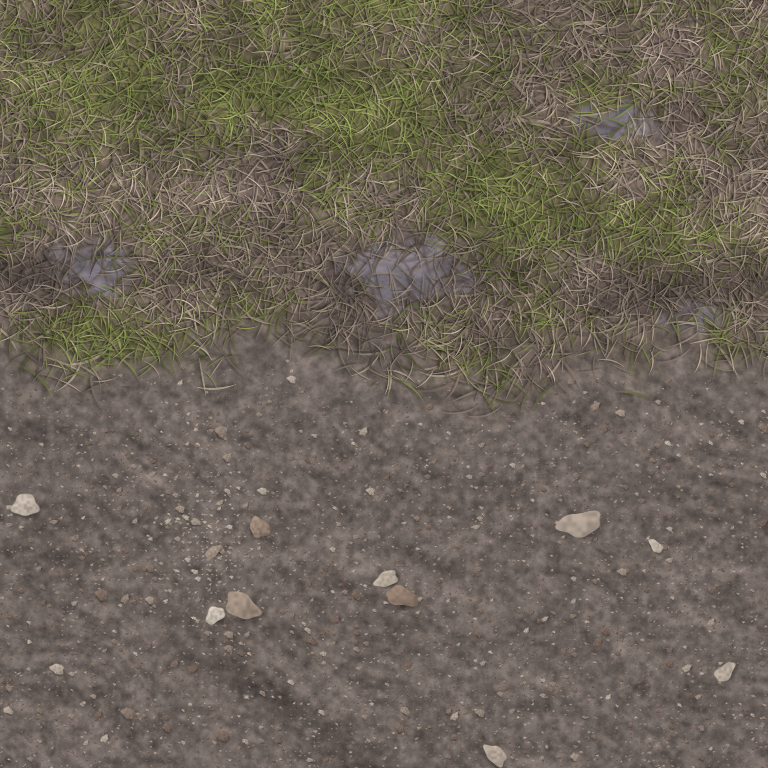
Reproduce this texture procedurally as a WebGL 2 fragment shader.

```glsl
#version 300 es
precision highp float;
// Rough meadow grass with muddy bare spots, giving way to stony earth below.
#define BLADE_LAYERS 11
#define BLADE_CELLS 30.0
#define BLADE_WIDTH 0.04
#define PEBBLE_LAYERS 5
#define RELIEF 0.55
#define EARTH vec3(.432, .393, .372)
#define STRAW vec3(.71, .65, .56)
#define TWIG vec3(.46, .395, .375)
#define OLIVE vec3(.41, .40, .25)
#define GREEN vec3(.54, .59, .33)
#define MUD vec3(.47, .445, .475)
uniform vec2 u_resolution;
out vec4 fragColor;

// Big stones: centre, radius, paleness.
const vec4 rocks[11] = vec4[11](
  vec4(.033, .342, .015, .85), vec4(.755, .318, .026, .65), vec4(.523, .223, .019, .22),
  vec4(.503, .246, .014, .75), vec4(.315, .211, .021, .45), vec4(.28, .199, .012, 1),
  vec4(.338, .313, .013, .3), vec4(.277, .281, .011, .5), vec4(.854, .289, .01, .9),
  vec4(.944, .125, .014, .75), vec4(.645, .017, .015, .7));

float hash(vec2 p) {
  vec3 q = fract(p.xyx * .1031);
  q += dot(q, q.yzx + 33.33);
  return fract((q.x + q.y) * q.z);
}
vec3 hash3(vec2 p) { return vec3(hash(p), hash(p + 41.7), hash(p + 87.3)); }
float noise(vec2 p) {
  vec2 i = floor(p), f = fract(p);
  f = f * f * (3. - 2. * f);
  return mix(mix(hash(i), hash(i + vec2(1, 0)), f.x),
             mix(hash(i + vec2(0, 1)), hash(i + vec2(1, 1)), f.x), f.y);
}
float fbm(vec2 p) {
  float sum = 0., amp = .5;
  for (int i = 0; i < 6; i++) {
    sum += amp * noise(p);
    p = mat2(1.6, 1.2, -1.2, 1.6) * p + 7.1;
    amp *= .55;
  }
  return sum;
}
mat2 rot(float a) { return mat2(cos(a), sin(a), -sin(a), cos(a)); }
float spot(vec2 p, float x, float y, float rx, float ry) {
  p = (p - vec2(x, y)) / vec2(rx, ry);
  return exp(-dot(p, p));
}

// Where the turf lies, where it is worn to mud, shaded or lush.
float turf(vec2 p) {
  vec2 x = vec2(p.x, 0);
  float edge = .538 - .055 * spot(x, .61, 0., .09, 1.) + .035 * spot(x, .4, 0., .08, 1.)
    - .03 * spot(x, .13, 0., .09, 1.) + .04 * spot(x, 0., 0., .04, 1.) + .06 * (noise(p * 18.) - .5);
  return smoothstep(-.04, .075, p.y - edge);
}
float mudAt(vec2 p) {
  p += .035 * (vec2(noise(p * 38.), noise(p * 38. + 50.)) - .5);
  return min(1., spot(p, .81, .84, .055, .027) + spot(p, .115, .655, .06, .034)
    + spot(p, .53, .642, .085, .045) + .7 * spot(p, .9, .585, .04, .02));
}
float shadeAt(vec2 p) {
  return min(1., spot(p, .08, .64, .15, .045) + spot(p, .53, .62, .14, .07)
    + spot(p, .93, .62, .16, .03) + .8 * spot(p, .36, .79, .03, .05));
}
float lushAt(vec2 p) {
  float lush = .34 + .42 * spot(p, .38, .92, .17, .13) + .5 * spot(p, .46, .84, .08, .05)
    + .45 * spot(p, .67, .76, .13, .07) + .6 * spot(p, .12, .555, .1, .045)
    + .25 * spot(p, .1, .93, .16, .1) + .3 * spot(p, .9, .7, .13, .06)
    - .3 * spot(p, .25, .74, .13, .08) - .2 * spot(p, .92, .88, .14, .12);
  return clamp(lush - .3 * shadeAt(p) + .7 * (noise(p * 17.) - .5), .03, .9);
}

// One layer of bent blades, each casting a soft shadow.
void blades(vec2 p, float layer, float lush, float light, float px, inout vec3 col) {
  float n = BLADE_CELLS * (.75 + .1 * layer), aa = px * n;
  vec2 shift = vec2(17.3, 9.1) * layer, g = p * n + shift;
  for (int k = 0; k < 9; k++) {
    vec2 id = floor(g) + vec2(k % 3 - 1, k / 3 - 1);
    vec3 r = hash3(id + 31.7 * layer), s = hash3(id + 13.9 * layer + 211.);
    vec2 root = id + r.xy, at = (root - shift) / n;
    if (r.z > turf(at) * (1. - .85 * mudAt(at))) continue;
    vec2 q = rot(s.x * 3.1416) * (g - root);
    q.y += (s.y - .5) * .7 * q.x * q.x;
    float body = 1. - q.x * q.x / .72, w = BLADE_WIDTH * body;
    if (body <= 0.) continue;
    col *= 1. - .2 * body * (1. - smoothstep(0., .13, abs(q.y + .06)));
    vec3 tint = s.z < lush ? mix(OLIVE, GREEN, r.x * .8 + .3 * lush) : mix(TWIG, STRAW, r.y);
    tint *= (.85 + .02 * layer) * (.8 + .4 * s.y) * light;
    col = mix(col, tint, .85 * (1. - smoothstep(w - .5 * aa, w + .6 * aa, abs(q.y))));
  }
}

// A lumpy stone lit from the upper left; q is in units of its radius.
void stone(vec2 q, float seed, float aa, vec3 tint, inout vec3 col) {
  vec2 s = rot(sin(seed * 9.) * .8) * q * vec2(.9, 1.05 + .75 * fract(seed * 2.3));
  float a = atan(s.y, s.x);
  float d = length(s) * (1. + .11 * sin(3. * a + seed * 7.) + .07 * sin(5. * a + seed * 19.));
  col *= 1. - .3 * (1. - smoothstep(.6, 1.3, length(s + vec2(-.2, .3))));
  tint *= .97 + .1 * dot(q, vec2(-.5, .8)) + .22 * (noise(q * 4. + seed * 30.) - .5);
  col = mix(col, tint, 1. - smoothstep(1. - aa, 1. + aa, d));
}

void main() {
  vec2 p = gl_FragCoord.xy / u_resolution;
  float px = 1. / min(u_resolution.x, u_resolution.y);
  float cover = turf(p), lush = lushAt(p);

  // Earth with diagonal ruts and fine grit
  vec2 e = rot(.6) * p * vec2(14, 27) + 2.4 * noise(p * 9.);
  float h = fbm(e), slope = h - fbm(e + vec2(-.14, .2)), grain = fbm(p * 105.);
  vec3 col = EARTH * (1. + RELIEF * slope + .16 * (h - .55) + .62 * (grain - .56));
  col *= 1. - .2 * spot(rot(.62) * (p - vec2(.37, .1) + .02 * h), 0., 0., .17, .022)
    - .12 * spot(p, .07, .28, .03, .09) + .08 * spot(p, .89, .22, .02, .06);

  // Scattered pebbles, with a pale cluster left of centre
  float pale = spot(p, .27, .3, .05, .09);
  for (int i = 0; i < PEBBLE_LAYERS; i++) {
    float n = 165. / pow(1.5, float(i));
    vec2 g = p * n + float(i) * 5.3, id = floor(g);
    vec3 r = hash3(id + float(i) * 61.), s = hash3(id + 300.);
    float chance = (.3 - .055 * float(i)) * (1. - cover) * smoothstep(.57, .4, p.y) + .22 * pale;
    if (r.z > chance) continue;
    float size = .13 + .14 * s.x * s.x;
    vec3 tint = mix(vec3(.46, .39, .35), vec3(.72, .67, .62), min(1., s.y * s.y + .7 * pale));
    stone((fract(g) - .35 - .3 * r.xy) / size, s.x, px * n / size, tint, col);
  }
  for (int i = 0; i < 11; i++) {
    vec4 k = rocks[i];
    vec2 q = (p - k.xy) / k.z;
    vec3 tint = mix(vec3(.5, .41, .35), vec3(.78, .74, .69), k.w);
    if (dot(q, q) < 6.) stone(q, float(i) * .37, px / k.z, tint, col);
  }

  // Turf floor, worn mud and layers of blades
  float light = (.72 + .5 * fbm(p * 20.)) * (1. - .22 * shadeAt(p));
  vec3 ground = mix(TWIG, OLIVE, lush) * (.65 + .6 * grain) * light;
  col = mix(col, ground, cover * .9);
  vec3 wet = MUD * (.65 + .7 * fbm(p * vec2(40, 60)));
  col = mix(col, wet, smoothstep(.15, .7, mudAt(p) + .8 * (grain - .56)));
  if (p.y > .42)
    for (int i = 0; i < BLADE_LAYERS; i++) blades(p, float(i), lush, light, px, col);
  fragColor = vec4(col, 1);
}
```
